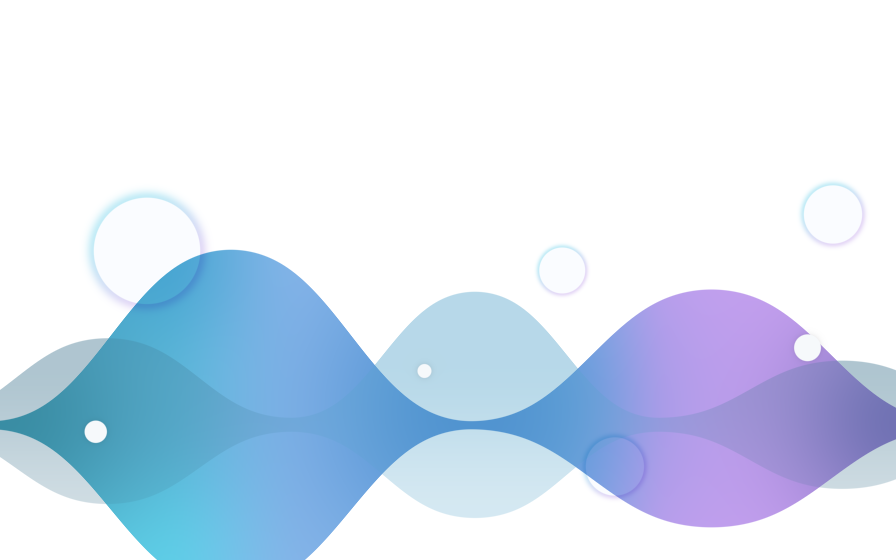
A WebGL 1 fragment shader for this background:

```glsl
precision highp float;
// Two mirrored, translucent ribbons of smooth lobes on white, with soft bubbles.
// Ribbons are bands between lobed curves; their colours are blended gradients
// and gaussian shades, and the bubbles are circles with tinted rims.

uniform vec2 u_resolution;

#define ASPECT 1.6
#define FRONT_PERIOD 0.858
#define FRONT_PEAK 0.4125
#define BACK_PERIOD 0.656
#define BACK_PEAK 0.192
#define LOBE_STEEPNESS 0.4
#define RIM_WIDTH 0.13
#define RIM_STRENGTH 0.85

// Periodic hump: 1 at each peak, 0 midway between peaks
float lobe(float x, float peak, float period) {
  float t = abs(fract((x - peak) / period + 0.5) - 0.5) * 2.0;
  float s = 1.0 - smoothstep(0.0, 1.0, t);
  return mix(s, s * s * (3.0 - 2.0 * s), LOBE_STEEPNESS);
}

// Coverage of the band between two heights
float band(float y, float low, float high, float aa) {
  return smoothstep(-aa, aa, y - low) * smoothstep(-aa, aa, high - y);
}

float disc(float d, float aa) {
  return 1.0 - smoothstep(-aa, aa, d);
}

float shade(vec2 p, vec2 centre, float radius) {
  vec2 q = (p - centre) / radius;
  return exp(-dot(q, q));
}

float frontMask(vec2 p, float aa) {
  float h = lobe(p.x, FRONT_PEAK, FRONT_PERIOD);
  float second = step(FRONT_PEAK + 0.5 * FRONT_PERIOD, p.x);
  vec2 reach = mix(vec2(0.287, 0.306), vec2(0.175, 0.235), second);
  return band(p.y, 0.2333 - reach.x * h, 0.248 + reach.y * h, aa);
}

float backMask(vec2 p, float aa) {
  float h = lobe(p.x, BACK_PEAK, BACK_PERIOD);
  float cell = floor((p.x - BACK_PEAK) / BACK_PERIOD + 0.5);
  vec2 reach = mix(vec2(0.129, 0.142), vec2(0.154, 0.225), step(0.5, cell));
  reach = mix(reach, vec2(0.102), step(1.5, cell));
  return band(p.y, 0.229 - reach.x * h, 0.254 + reach.y * h, aa);
}

// Cyan to periwinkle to lilac, darkened towards the narrow waists
vec3 frontColour(vec2 p) {
  vec3 cyan = mix(vec3(0.38, 0.82, 0.92), vec3(0.38, 0.74, 0.88),
                  smoothstep(0.0, 0.25, p.y));
  cyan = mix(cyan, vec3(0.29, 0.66, 0.83), smoothstep(0.3, 0.55, p.y));
  vec3 periwinkle = vec3(0.54, 0.72, 0.92);
  vec3 lilac = vec3(0.78, 0.63, 0.94);
  vec3 c = mix(cyan, periwinkle, smoothstep(0.28, 0.56, p.x));
  c = mix(c, lilac, smoothstep(0.98, 1.2, p.x));
  c = mix(c, vec3(0.20, 0.56, 0.64), 0.9 * shade(p, vec2(0.0, 0.25), 0.24));
  c = mix(c, vec3(0.31, 0.56, 0.82), shade(p, vec2(0.85, 0.27), 0.28));
  return mix(c, vec3(0.46, 0.42, 0.72), 0.9 * shade(p, vec2(1.62, 0.24), 0.2));
}

// Multiplies in a nearly clear bubble with a cyan to lilac rim
vec3 addBubble(vec3 c, vec2 p, vec3 bubble, float aa) {
  vec2 q = (p - bubble.xy) / bubble.z;
  float d = length(q) - 1.0;
  float inside = disc(d * bubble.z, aa);
  float rim = exp(-pow(max(d, 0.0) / RIM_WIDTH, 2.0)) * (1.0 - inside);
  float slant = smoothstep(-0.9, 0.9, dot(q, vec2(0.6, -0.8)));
  vec3 tint = mix(vec3(0.72, 0.91, 0.96), vec3(0.88, 0.82, 0.96), slant);
  vec3 body = mix(vec3(1.0), vec3(0.98, 0.99, 1.0), inside);
  return c * mix(body, tint, RIM_STRENGTH * rim);
}

void main() {
  vec2 p = gl_FragCoord.xy / u_resolution * vec2(ASPECT, 1.0);
  float aa = 0.8 / u_resolution.y;
  vec3 colour = vec3(1.0);

  // Front ribbon, then the translucent ribbon across it
  float front = frontMask(p, aa);
  colour = mix(colour, frontColour(p), front);
  float side = smoothstep(0.22, 0.5, abs(p.x - 0.848));
  vec3 veil = mix(vec3(0.33, 0.64, 0.79), vec3(0.25, 0.46, 0.56), side);
  float opacity = mix(0.25, 0.42, smoothstep(0.08, 0.35, p.y));
  opacity *= mix(1.0, 0.6, front);
  colour = mix(colour, veil, opacity * backMask(p, aa));

  // Bubbles: x, y, radius in each column
  mat4 bubbles = mat4(0.2625, 0.552, 0.095, 0.0, 1.004, 0.517, 0.041, 0.0,
                      1.4875, 0.617, 0.052, 0.0, 1.098, 0.167, 0.052, 0.0);
  for (int i = 0; i < 4; i++) {
    colour = addBubble(colour, p, bubbles[i].xyz, aa);
  }

  // Small pale dots with a faint halo
  mat3 dots = mat3(0.171, 0.229, 0.020, 0.758, 0.3375, 0.0125, 1.442, 0.379, 0.024);
  for (int i = 0; i < 3; i++) {
    float d = length(p - dots[i].xy) - dots[i].z;
    colour *= 1.0 - 0.06 * exp(-max(d, 0.0) / 0.004);
    colour = mix(colour, vec3(0.965, 0.975, 0.985), disc(d, aa));
  }

  gl_FragColor = vec4(colour, 1.0);
}
```
